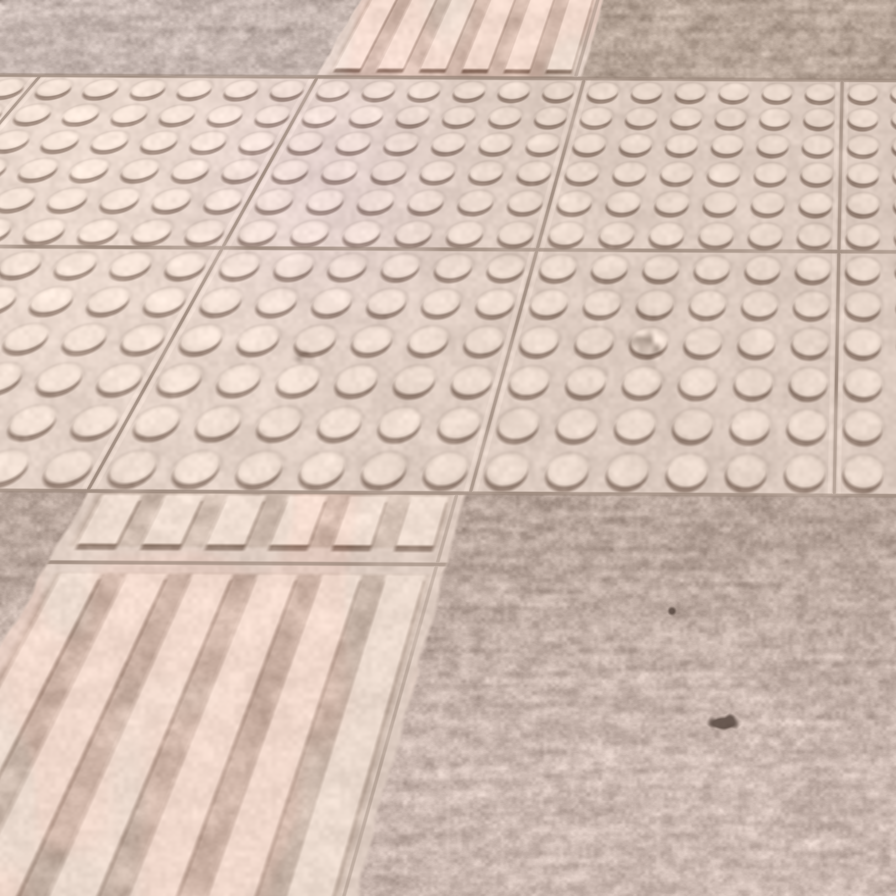
Write a Shadertoy shader that draws this texture.

```glsl
// Tactile paving in perspective: studded tiles crossed by a ribbed guide path on rough concrete.
#define STUDS 6.0
#define STUD_RADIUS 0.345
#define RIB_FIRST 0.094
#define RIB_PITCH 0.16
#define RIB_HALF 0.31
#define SEAM_WIDTH 0.0022
#define SHADOW_SHIFT vec2(-0.0015, 0.0065)
#define SHADOW_DEPTH 0.27
#define TILE_COLOR vec3(0.862, 0.793, 0.750)
#define FACE_COLOR vec3(0.918, 0.850, 0.803)
#define SEAM_COLOR vec3(0.590, 0.515, 0.465)
#define GROOVE_COLOR vec3(0.785, 0.710, 0.660)

float hash(vec2 p) {
    vec3 q = fract(vec3(p.xyx) * 0.1031);
    q += dot(q, q.yzx + 33.33);
    return fract((q.x + q.y) * q.z);
}

float noise(vec2 p) {
    vec2 i = floor(p), f = fract(p);
    f = f * f * (3.0 - 2.0 * f);
    return mix(mix(hash(i), hash(i + vec2(1, 0)), f.x),
               mix(hash(i + vec2(0, 1)), hash(i + vec2(1, 1)), f.x), f.y);
}

float fbm(vec2 p) {
    float sum = 0.0, amp = 0.5;
    for (int i = 0; i < 4; i++) {
        sum += amp * noise(p);
        p = p * 2.03 + 17.1;
        amp *= 0.5;
    }
    return sum;
}

// Soft window that is one between lo and hi
float gate(float lo, float hi, float soft, float x) {
    return smoothstep(lo - soft, lo + soft, x) * (1.0 - smoothstep(hi - soft, hi + soft, x));
}

// Screen (y down) to ground plane: one unit per tile, studded rows span v = 0..2
vec2 ground(vec2 p) {
    float y = p.y - 0.006 * (p.x - 0.354);
    float v = (0.5495 - y) / (0.211 * y + 0.2137);
    float u = (p.x * (1.0 + 0.211 * v) - 0.0977 - 0.203 * v) / (0.4405 - 0.0256 * p.x);
    return vec2(u, v);
}

// Signed distance to the nearest stud edge, in stud cells
float studEdge(vec2 g) {
    return length(fract(g * STUDS) - 0.5) - STUD_RADIUS;
}

// Raised parts: studs on the tiles, ribs on the path
float relief(vec2 p) {
    vec2 g = ground(p);
    float stud = smoothstep(0.045, -0.045, studEdge(g)) * gate(0.0, 2.0, 0.004, g.y);
    float k = (g.x - RIB_FIRST) / RIB_PITCH;
    float rib = smoothstep(0.05, -0.05, abs(k - round(clamp(k, 0.0, 5.0))) - RIB_HALF);
    float span = gate(-0.172, -0.012, 0.006, g.y) + gate(-9.0, -0.262, 0.007, g.y)
               + gate(2.06, 9.0, 0.012, g.y);
    return max(stud, rib * span);
}

float seamLine(float dist) {
    return 1.0 - smoothstep(0.4 * SEAM_WIDTH, 1.5 * SEAM_WIDTH, abs(dist));
}

vec3 concrete(vec2 p) {
    vec3 upper = mix(vec3(0.765, 0.705, 0.680), vec3(0.715, 0.645, 0.595), smoothstep(0.3, 0.7, p.x));
    vec3 lower = mix(vec3(0.715, 0.643, 0.603), vec3(0.800, 0.727, 0.695), smoothstep(0.54, 0.88, p.y));
    vec3 col = mix(upper, lower, smoothstep(0.2, 0.4, p.y));
    col += 0.22 * (fbm(p * vec2(75.0, 105.0)) - 0.47);
    col += 0.09 * (noise(p * vec2(13.0, 150.0)) - 0.5);
    col += 0.08 * (noise(p * 230.0) - 0.5);
    return col;
}

void mainImage(out vec4 fragColor, in vec2 fragCoord) {
    vec2 p = fragCoord / iResolution.xy;
    p.y = 1.0 - p.y;
    vec2 g = ground(p);
    float scaleU = 0.44 / (1.0 + 0.211 * g.y);
    float depth = 0.211 * p.y + 0.2137;
    float scaleV = depth * depth / 0.33;

    // Surface regions
    float band = gate(0.0, 2.0, 0.006, g.y);
    float wobble = 0.012 * (noise(p * 45.0) - 0.5);
    float path = gate(0.0, 0.99, 0.007, g.x + wobble) * (1.0 - band);
    float paved = max(band, path);

    // Raised faces and the shade they cast
    float h = relief(p);
    float shade = relief(p - SHADOW_SHIFT * scaleU / 0.44) * (1.0 - h);
    float mottle = fbm(p * vec2(35.0, 45.0)) - 0.47;
    float ribZone = path * gate(0.03, 0.955, 0.012, g.x);
    ribZone *= 1.0 - gate(-0.262, -0.18, 0.008, g.y);
    vec3 stone = mix(TILE_COLOR, GROOVE_COLOR + 0.16 * mottle, ribZone);
    stone = mix(stone, FACE_COLOR, h);
    stone -= SHADOW_DEPTH * shade * vec3(0.95, 1.0, 1.02);
    float rim = exp(-pow(studEdge(g) / 0.06, 2.0)) * band;
    stone -= 0.05 * rim;

    // Broad light and stains
    stone += 0.055 * exp(-6.0 * dot(p - vec2(0.1, 0.2), p - vec2(0.1, 0.2)));
    stone += vec3(0.0, -0.004, 0.022) * exp(-60.0 * dot(p - vec2(0.36, 0.2), p - vec2(0.36, 0.2)));
    stone += vec3(0.02, -0.008, -0.010) * path * smoothstep(0.45, 0.65, noise(p * vec2(14.0, 9.0)));
    stone += 0.09 * mottle + 0.045 * (noise(p * 170.0) - 0.5);

    // Seams with a pale lip beside them
    float du = (g.x - round(g.x)) * scaleU;
    float dv = (g.y - round(clamp(g.y, 0.0, 2.0))) * scaleV;
    float tileSeam = max(seamLine(du) * band, seamLine(dv) * (0.7 + 0.3 * paved));
    float pathSeam = max(seamLine((g.y + 0.23) * scaleV), 0.6 * seamLine((g.x - 0.965) * scaleU)) * path;
    float lip = max(seamLine(du - 0.006), seamLine(du + 0.006)) * band;
    vec3 col = mix(concrete(p), stone + 0.035 * lip, paved);
    float wear = 0.45 + 0.5 * noise(p * 28.0);
    col = mix(col, SEAM_COLOR, wear * max(tileSeam, pathSeam));

    // Dark specks and a chipped stud
    float ragged = 0.010 * (noise(p * 130.0) - 0.5);
    float speck = smoothstep(0.017, 0.008, length((p - vec2(0.808, 0.807)) * vec2(1.0, 1.6)) + ragged);
    speck = max(speck, smoothstep(0.006, 0.002, length(p - vec2(0.750, 0.682))));
    col = mix(col, vec3(0.31, 0.25, 0.22), 0.8 * speck);
    float chip = smoothstep(0.027, 0.008, length(p - vec2(0.722, 0.388)));
    chip = max(chip, 0.7 * smoothstep(0.02, 0.006, length((p - vec2(0.341, 0.401)) * vec2(1.0, 1.6))));
    col += 0.45 * chip * (noise(p * vec2(120.0, 95.0)) - 0.58);

    fragColor = vec4(clamp(col, 0.0, 1.0), 1.0);
}
```
